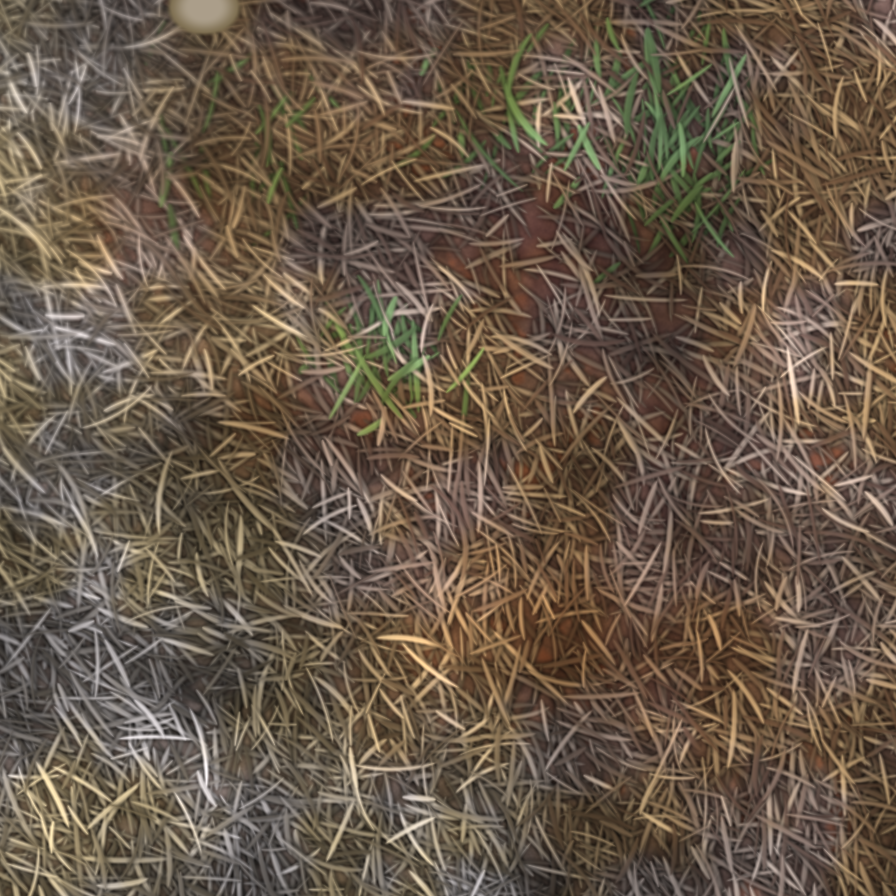
Write a Shadertoy shader that draws this texture.

```glsl
vec3 hash3(ivec3 cell) {
    uvec3 v = uvec3(cell) * 1664525u + 1013904223u;
    v.x += v.y * v.z; v.y += v.z * v.x; v.z += v.x * v.y;
    v ^= v >> 16u;
    v.x += v.y * v.z; v.y += v.z * v.x; v.z += v.x * v.y;
    return vec3(v >> 8u) / 16777216.0;
}

float noise(vec2 p) {
    ivec2 i = ivec2(floor(p));
    vec2 f = fract(p);
    f = f * f * (3.0 - 2.0 * f);
    float a = hash3(ivec3(i, 91)).x, b = hash3(ivec3(i + ivec2(1, 0), 91)).x;
    float c = hash3(ivec3(i + ivec2(0, 1), 91)).x, d = hash3(ivec3(i + 1, 91)).x;
    return mix(mix(a, b, f.x), mix(c, d, f.x), f.y);
}

float fbm(vec2 p) {
    float sum = 0.0, amp = 0.5;
    for (int i = 0; i < 4; i++) {
        sum += amp * noise(p);
        p = mat2(1.6, 1.2, -1.2, 1.6) * p + 7.3;
        amp *= 0.5;
    }
    return sum;
}

float patchAt(vec2 p, vec2 center, vec2 radius) {
    vec2 d = (p - center) / radius;
    return exp(-dot(d, d));
}

// Where soil shows through the straw
float bareGround(vec2 p) {
    return min(1.0, patchAt(p, vec2(0.61, 0.73), vec2(0.13, 0.10))
        + 0.8 * patchAt(p, vec2(0.75, 0.53), vec2(0.08, 0.15))
        + 0.6 * patchAt(p, vec2(0.33, 0.53), vec2(0.11, 0.07))
        + 0.6 * patchAt(p, vec2(0.19, 0.74), vec2(0.08, 0.07))
        + 0.5 * patchAt(p, vec2(0.60, 0.24), vec2(0.20, 0.08)));
}

// Where living grass grows
float greenTufts(vec2 p) {
    return 0.75 * patchAt(p, vec2(0.76, 0.84), vec2(0.065, 0.10))
        + 0.7 * patchAt(p, vec2(0.43, 0.61), vec2(0.08, 0.045))
        + 0.35 * patchAt(p, vec2(0.58, 0.88), vec2(0.09, 0.07))
        + 0.25 * patchAt(p, vec2(0.27, 0.83), vec2(0.08, 0.07));
}

vec3 soilColor(vec2 p, float warmth) {
    float grain = fbm(p * 55.0);
    vec3 litter = mix(vec3(0.20, 0.18, 0.14), vec3(0.52, 0.48, 0.42), grain);
    vec3 earth = mix(vec3(0.22, 0.13, 0.12), vec3(0.52, 0.36, 0.28), grain);
    vec3 soil = mix(litter, earth, clamp(0.1 + 0.4 * warmth + 0.5 * bareGround(p), 0.0, 1.0));
    float clods = smoothstep(0.60, 0.72, fbm(p * 17.0 + 4.0)) * warmth;
    return mix(soil, vec3(0.52, 0.30, 0.20) * (0.7 + 0.6 * grain), 0.6 * clods);
}

// One layer of slightly bent strands, one per jittered cell
vec3 bladeLayer(vec3 color, vec2 p, int layer, float warmth, float blur) {
    float cells = 15.0 + 8.0 * fract(float(layer) * 0.618);
    vec2 offset = hash3(ivec3(layer, 5, 17)).xy;
    vec2 grid = p * cells + offset;
    float depth = float(layer) / 17.0;
    for (int k = 0; k < 9; k++) {
        ivec2 cell = ivec2(floor(grid)) + ivec2(k % 3 - 1, k / 3 - 1);
        vec3 place = hash3(ivec3(cell, layer));
        vec3 look = hash3(ivec3(cell, layer + 50));
        vec2 center = vec2(cell) + place.xy;
        vec2 root = (center - offset) / cells;
        if (look.x < 0.68 * bareGround(root)) continue;

        bool green = fract(look.x * 37.0) < greenTufts(root);
        float lean = mix(2.1, 2.5, smoothstep(0.3, 0.8, root.y - root.x + 0.5));
        float angle = green ? 1.4 + (place.z - 0.5) * 1.8
            : lean + (place.z + fract(look.z * 29.0) - 1.0) * 1.8;
        vec2 axis = vec2(cos(angle), sin(angle));
        vec2 d = grid - center;
        vec2 q = vec2(dot(d, axis), dot(d, vec2(-axis.y, axis.x)));
        float len = mix(0.36, 0.95, look.y);
        q.y += (look.z - 0.5) * 0.45 * (q.x * q.x - 0.25 * len * len);
        float along = q.x / len;
        if (abs(along) > 1.0) continue;

        float width = mix(0.0014, 0.0032, fract(look.y * 23.0)) * (green ? 1.4 : 1.0);
        float taper = green ? sqrt(1.0 - along * along) : 1.0 - pow(along, 4.0);
        float side = q.y / cells;
        float edge = abs(side) - width * taper;
        float cover = (1.0 - smoothstep(-blur, blur, edge)) * smoothstep(0.0, 0.5, taper);
        float shadow = (1.0 - smoothstep(0.0, 0.006, edge)) * taper;

        float tone = fract(look.z * 13.0 + place.x);
        vec3 greyStraw = mix(vec3(0.32, 0.30, 0.25), vec3(0.82, 0.80, 0.72), tone);
        vec3 tanStraw = mix(vec3(0.36, 0.28, 0.23), vec3(0.79, 0.71, 0.59), tone);
        vec3 blade = mix(greyStraw, tanStraw, warmth);
        if (green) blade = mix(vec3(0.32, 0.41, 0.25), vec3(0.53, 0.67, 0.42), tone);
        blade *= mix(0.70, 1.04, depth) * (1.0 + 0.1 * clamp(side / width, -1.0, 1.0));
        color *= 1.0 - 0.23 * shadow;
        color = mix(color, blade, 0.92 * cover);
    }
    return color;
}

void mainImage(out vec4 fragColor, in vec2 fragCoord) {
    vec2 p = fragCoord / iResolution.y;
    float broad = fbm(p * 5.0);
    float warmth = smoothstep(0.62, 1.0, p.x + p.y * 0.75 + 0.6 * (broad - 0.47));
    float blur = mix(0.0018, 0.0038, smoothstep(0.1, 0.7, p.y - p.x)) + 0.5 / iResolution.y;

    vec3 color = soilColor(p, warmth);
    for (int layer = 0; layer < 18; layer++)
        color = bladeLayer(color, p, layer, warmth, blur);

    // Ochre and lilac drifts, reddish dust
    float drift = smoothstep(0.3, 0.65, fbm(p * 11.0 + 31.0));
    color *= mix(vec3(1.04, 0.97, 0.85), vec3(1.0, 1.0, 1.12), drift);
    float dust = patchAt(p, vec2(0.34, 0.53), vec2(0.15, 0.08))
        + patchAt(p, vec2(0.17, 0.77), vec2(0.11, 0.09))
        + patchAt(p, vec2(0.62, 0.28), vec2(0.22, 0.12));
    color *= mix(vec3(1.0), vec3(1.0, 0.82, 0.66), 0.6 * min(dust, 1.0));

    // Uneven light: dim hollows along the diagonal, pale mats beside it
    float hollow = patchAt(p, vec2(0.62, 0.74), vec2(0.16, 0.12))
        + 0.8 * patchAt(p, vec2(0.28, 0.45), vec2(0.17, 0.09))
        + 0.7 * patchAt(p, vec2(0.33, 0.22), vec2(0.12, 0.10))
        + 0.6 * patchAt(p, vec2(0.22, 0.80), vec2(0.12, 0.09));
    float pale = patchAt(p, vec2(0.08, 0.14), vec2(0.25, 0.22))
        + patchAt(p, vec2(0.93, 0.72), vec2(0.16, 0.35))
        + 0.7 * patchAt(p, vec2(0.0, 0.85), vec2(0.14, 0.25));
    color *= 0.56 + 1.02 * fbm(p * 8.0 + 20.0) - 0.15 * hollow + 0.12 * pale;

    // Pale stone at the upper border
    float stone = length((p - vec2(0.228, 0.992)) / vec2(0.042, 0.032));
    vec3 stoneColor = mix(vec3(0.67, 0.62, 0.54), vec3(0.48, 0.42, 0.30), smoothstep(0.4, 1.0, stone));
    color = mix(color, stoneColor, 1.0 - smoothstep(0.85, 1.05, stone));
    fragColor = vec4(color, 1.0);
}
```
